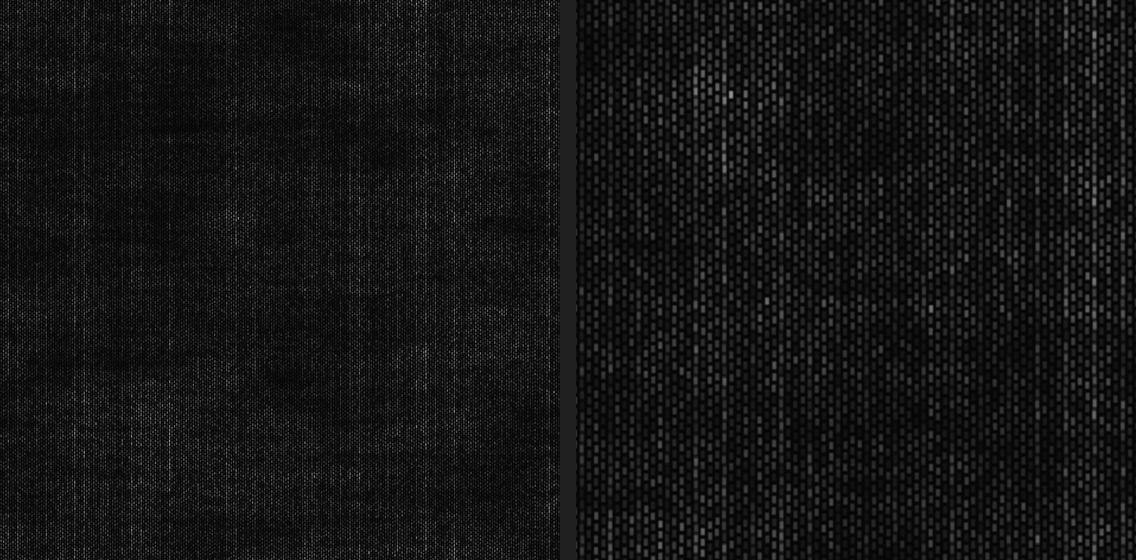
Left, the full canvas; right, a detail of the centre.
Reproduce this texture procedurally as a Shadertoy shader.

```glsl
// Black woven cloth: fine vertical warp threads broken into short dashes by
// the weft. Each thread and stitch gets its own hashed brightness, and
// layered value noise adds long weft streaks and soft worn areas.

const float THREADS = 236.0;   // warp threads across the canvas
const float GROUP = 4.0;       // threads in one repeat of the weave
const float STITCHES = 150.0;  // weft rows up the canvas
const int SAMPLES = 3;         // antialiasing grid per side
const float FOOTPRINT = 0.75;  // width of the antialiasing grid in pixels

const vec3 GAP_COLOR = vec3(0.024);
const vec3 THREAD_COLOR = vec3(0.34);

float hash(vec2 p) {
    vec3 q = fract(vec3(p.xyx) * 0.1031);
    q += dot(q, q.yzx + 33.33);
    return fract((q.x + q.y) * q.z);
}

float valueNoise(vec2 p) {
    vec2 cell = floor(p);
    vec2 f = fract(p);
    f = f * f * (3.0 - 2.0 * f);
    float low = mix(hash(cell), hash(cell + vec2(1, 0)), f.x);
    float high = mix(hash(cell + vec2(0, 1)), hash(cell + vec2(1, 1)), f.x);
    return mix(low, high, f.y);
}

// Noise centred on zero, running from -1 to 1.
float signedNoise(vec2 p) {
    return 2.0 * valueNoise(p) - 1.0;
}

// Soft bar centred on zero: full inside core, gone beyond edge.
float softBar(float x, float core, float edge) {
    return 1.0 - smoothstep(core, edge, abs(x));
}

// Broad tonal drift: cloudy wear crossed by weft streaks of several sizes.
float clothTone(vec2 uv) {
    float wear = signedNoise(uv * vec2(4.0, 5.0) + 7.0);
    float patches = signedNoise(uv * vec2(10.0, 20.0) + 19.0);
    float streak = signedNoise(uv * vec2(8.0, 60.0) + 31.0);
    float fineStreak = signedNoise(uv * vec2(16.0, STITCHES) + 53.0);
    float band = signedNoise(uv * vec2(28.0, 3.0) + 71.0);
    float tone = 1.0 + 0.3 * wear + 0.24 * patches + 0.26 * streak;
    return max(tone + 0.2 * fineStreak + 0.16 * band, 0.2);
}

// Brightness of the weave, 0 in the gaps and about 1 on a bright stitch.
float weave(vec2 uv) {
    float column = floor(uv.x * THREADS);
    float place = mod(column, GROUP);
    float isLine = step(GROUP - 1.5, place);
    float isOffset = step(0.5, mod(place, 2.0));

    // Neighbouring threads are offset by half a stitch, with slight drift.
    float y = uv.y * STITCHES + 0.5 * isOffset;
    y += 0.2 * hash(vec2(column, 29.0));
    y += 0.2 * signedNoise(vec2(column * 0.4, uv.y * 30.0));
    vec2 stitch = vec2(column, floor(y));

    float wobble = 0.1 * (hash(stitch + 17.0) - 0.5);
    float across = fract(uv.x * THREADS) - 0.5 + wobble;
    float along = fract(y) - 0.5;

    float thread = softBar(across, 0.1, 0.46);
    float dash = softBar(along, 0.2, 0.46);
    dash = mix(dash, 1.0, 0.3 * isLine);

    // Some threads run brighter over their whole length.
    float threadHash = hash(vec2(column, 91.0));
    float threadTone = 0.6 + 0.4 * threadHash;
    threadTone += 0.35 * isLine * smoothstep(0.4, 0.9, threadHash);
    float stitchTone = 0.25 + 0.7 * hash(stitch + 3.0);
    float speck = 0.4 * step(0.997, hash(stitch + 211.0));

    return thread * dash * (threadTone * stitchTone + speck);
}

void mainImage(out vec4 fragColor, in vec2 fragCoord) {
    float light = 0.0;
    for (int j = 0; j < SAMPLES; j++) {
        for (int i = 0; i < SAMPLES; i++) {
            vec2 offset = (vec2(i, j) + 0.5) / float(SAMPLES) - 0.5;
            light += weave((fragCoord + FOOTPRINT * offset) / iResolution.y);
        }
    }
    light /= float(SAMPLES * SAMPLES);
    light *= clothTone(fragCoord / iResolution.y);

    vec3 color = mix(GAP_COLOR, THREAD_COLOR, light);
    fragColor = vec4(color, 1.0);
}
```
